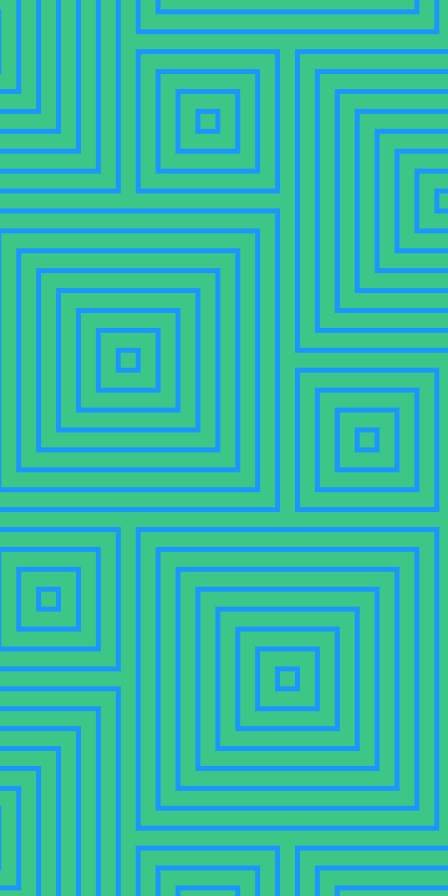
Reproduce this pattern procedurally as a Shadertoy shader.

```glsl
// Concentric square outlines filling a Pythagorean tiling of large and small squares.

const vec3 GREEN = vec3(0.24, 0.78, 0.53);
const vec3 BLUE = vec3(0.10, 0.59, 1.00);
const float RINGS_PER_HEIGHT = 45.0;         // ring spacings along the canvas height
const float LINE_WIDTH = 0.25;               // in ring spacings
const float LARGE_RINGS = 8.0;               // rings in a large square
const float SMALL_RINGS = 4.0;               // rings in a small square
const vec2 LARGE_CENTER = vec2(6.44, 26.906); // one large square, in ring spacings

// Chebyshev distance: its level sets are squares
float squareDistance(vec2 p) {
    return max(abs(p.x), abs(p.y));
}

// Square distance to the nearest point of the tiling lattice
float latticeDistance(vec2 p) {
    vec2 stepA = 2.0 * vec2(LARGE_RINGS, SMALL_RINGS);
    vec2 stepB = vec2(-stepA.y, stepA.x);
    vec2 cell = round(vec2(dot(p, stepA), dot(p, stepB)) / dot(stepA, stepA));
    float nearest = 1e5;
    for (int j = -1; j <= 1; j++) {
        for (int i = -1; i <= 1; i++) {
            vec2 k = cell + vec2(i, j);
            nearest = min(nearest, squareDistance(p - k.x * stepA - k.y * stepB));
        }
    }
    return nearest;
}

void mainImage(out vec4 fragColor, in vec2 fragCoord) {
    float pixel = RINGS_PER_HEIGHT / iResolution.y;
    vec2 p = fragCoord * pixel - LARGE_CENTER;

    // Small squares fill the gaps between the large ones
    vec2 smallOffset = vec2(LARGE_RINGS - SMALL_RINGS, LARGE_RINGS + SMALL_RINGS);
    float d = latticeDistance(p);
    if (d > LARGE_RINGS) d = latticeDistance(p - smallOffset);

    // One line in the middle of each ring, smoothed over a pixel
    float edge = abs(fract(d) - 0.5) - 0.5 * LINE_WIDTH;
    float line = clamp(0.5 - edge / pixel, 0.0, 1.0);
    fragColor = vec4(mix(GREEN, BLUE, line), 1.0);
}
```
